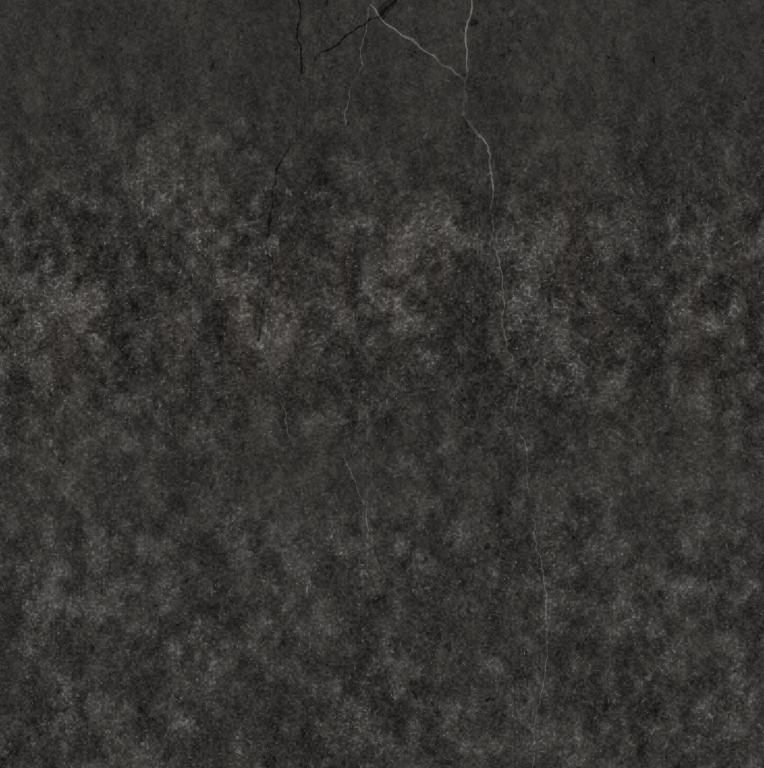
This texture is drawn by a Shadertoy shader. Its source:

```glsl
// Dark weathered concrete: soft vertical stains, mottled worn patches and fine
// grain are summed into one tone, then pits, pale grit, a few stones and thin
// wandering cracks are laid over it before a warm grey tint is applied.

const float BASE_TONE = 0.203;
const float STAIN_AMOUNT = 0.085;
const float MOTTLE_AMOUNT = 0.16;
const float WEAR_AMOUNT = 0.045;
const float SPECKLE_AMOUNT = 0.10;
const float GRAIN_AMOUNT = 0.14;
const float GRIT_AMOUNT = 0.14;
const float PIT_AMOUNT = 0.07;
const float CRACK_LIGHT = 0.17;
const float CRACK_DARK = 0.10;
const float CRACK_WANDER = 0.022;
const vec3 SHADOW_TINT = vec3(1.04, 1.0, 0.95);
const vec3 LIGHT_TINT = vec3(1.01, 1.0, 0.975);
const vec3 RUST_TINT = vec3(1.025, 0.995, 0.975);

const int MAIN_COUNT = 9;
const vec2 MAIN_CRACK[MAIN_COUNT] = vec2[MAIN_COUNT](
    vec2(0.612, 1.01), vec2(0.603, 0.90), vec2(0.606, 0.85),
    vec2(0.635, 0.80), vec2(0.657, 0.57), vec2(0.681, 0.41),
    vec2(0.716, 0.19), vec2(0.710, 0.10), vec2(0.687, -0.01));

const int DARK_COUNT = 5;
const vec2 DARK_CRACK[DARK_COUNT] = vec2[DARK_COUNT](
    vec2(0.386, 1.01), vec2(0.391, 0.88), vec2(0.380, 0.83),
    vec2(0.354, 0.74), vec2(0.337, 0.56));

float hash(vec2 p) {
    return fract(sin(dot(p, vec2(12.9898, 78.233))) * 43758.5453);
}

float noise(vec2 p) {
    vec2 i = floor(p), f = fract(p);
    f = f * f * (3.0 - 2.0 * f);
    return mix(mix(hash(i), hash(i + vec2(1, 0)), f.x),
               mix(hash(i + vec2(0, 1)), hash(i + vec2(1, 1)), f.x), f.y);
}

// Fractal noise centred on zero
float fbm(vec2 p) {
    float sum = 0.0, amp = 0.5;
    for (int i = 0; i < 5; i++) {
        sum += amp * (noise(p) - 0.5);
        p = mat2(1.6, 1.2, -1.2, 1.6) * p + 17.3;
        amp *= 0.55;
    }
    return sum;
}

// One soft spot per occupied grid cell, with random size and strength
float spots(vec2 p, float scale, float share, float maxRadius, float seed, float px) {
    vec2 cell = floor(p * scale), id = cell + seed;
    vec2 centre = 0.3 + 0.4 * vec2(hash(id + 3.1), hash(id + 7.7));
    vec2 offset = fract(p * scale) - centre;
    offset.x += 0.3 * offset.y * (hash(id + 5.3) - 0.5);
    float radius = maxRadius * mix(0.4, 1.0, hash(id + 1.9));
    float soft = px * scale;
    float mask = 1.0 - smoothstep(radius - 0.5 * soft, radius + 0.5 * soft, length(offset));
    return mask * step(hash(id), share) * mix(0.3, 1.0, hash(id + 9.4));
}

float segment(vec2 p, vec2 a, vec2 b) {
    vec2 ab = b - a;
    return length(p - a - ab * clamp(dot(p - a, ab) / dot(ab, ab), 0.0, 1.0));
}

float stroke(float d, float width, float px) {
    return 1.0 - smoothstep(width - 0.6 * px, width + 0.8 * px, d);
}

void mainImage(out vec4 fragColor, in vec2 fragCoord) {
    float px = 1.0 / iResolution.y;
    vec2 p = fragCoord * px;

    // Height bands: dark top, worn middle, a darker belt below it
    float lower = 1.0 - smoothstep(0.68, 0.92, p.y + 0.25 * fbm(p * 5.0));
    float middle = exp(-pow((p.y - 0.62) / 0.14, 2.0));
    float belt = exp(-pow((p.y - 0.38) / 0.07, 2.0));
    float wear = lower * (0.75 + 0.35 * middle - 0.4 * belt);

    // Stains, mottling and grain
    float stain = 0.75 * fbm(p * vec2(11.0, 2.5) + 4.0) + 0.6 * fbm(p * vec2(60.0, 9.0));
    float mottle = fbm(p * vec2(48.0, 38.0) + 9.0);
    float patches = smoothstep(-0.06, 0.22, 0.8 * fbm(p * vec2(22.0, 13.0) + 31.0) + 0.7 * mottle);
    float fine = 0.65 * noise(p * 370.0) + 0.35 * noise(p * 190.0 + 50.0);
    float grain = fine - 0.5;
    float speckle = smoothstep(0.52, 0.85, 0.7 * noise(p * 280.0 + 90.0) + 0.3 * fine);
    float tone = BASE_TONE + STAIN_AMOUNT * stain + 0.012 * (wear - 0.5);
    tone += MOTTLE_AMOUNT * mottle * (0.4 + 0.6 * wear);
    tone += WEAR_AMOUNT * (patches - 0.3) * wear;
    tone += SPECKLE_AMOUNT * speckle * (0.2 + 0.8 * patches * wear);
    tone += GRAIN_AMOUNT * grain * (0.65 + 0.45 * wear);

    // Grit and pits at several sizes, then rare larger stones
    vec2 rough = p + 0.006 * vec2(noise(p * 150.0), noise(p * 150.0 + 8.0));
    for (int i = 0; i < 3; i++) {
        float k = float(i), scale = 190.0 / pow(1.75, k);
        float share = 0.22 / (1.0 + 2.0 * k);
        tone += GRIT_AMOUNT * (0.35 + 0.65 * wear) * spots(rough, scale, share, 0.27 - 0.04 * k, 20.0 + k, px);
        tone -= PIT_AMOUNT * spots(rough * vec2(1.0, 0.75), scale, 0.7 * share, 0.26, 60.0 + k, px);
    }
    tone += 0.10 * spots(rough, 26.0, 0.03, 0.15, 91.0, px);
    float stone = max(abs(p.x - 0.363) + 0.45 * (p.y - 0.368), 0.346 - p.y + 0.3 * (0.363 - p.x));
    tone += 0.035 * stroke(stone + 0.008 * mottle, 0.012, px);

    // Cracks share one wandering offset and fade in and out along their length
    vec2 q = p + CRACK_WANDER * vec2(fbm(p * 22.0 + 2.0), fbm(p * 22.0 + 40.0));
    q += 0.004 * (vec2(noise(p * 95.0 + 6.0), noise(p * 95.0 + 70.0)) - 0.5);
    float mainLine = 1.0, darkLine = 1.0;
    for (int i = 0; i < MAIN_COUNT - 1; i++)
        mainLine = min(mainLine, segment(q, MAIN_CRACK[i], MAIN_CRACK[i + 1]));
    for (int i = 0; i < DARK_COUNT - 1; i++)
        darkLine = min(darkLine, segment(q, DARK_CRACK[i], DARK_CRACK[i + 1]));
    float branch = min(segment(q, vec2(0.482, 0.995), vec2(0.548, 0.935)),
                       segment(q, vec2(0.548, 0.935), vec2(0.603, 0.90)));
    float faint = min(segment(q, vec2(0.480, 0.99), vec2(0.452, 0.84)),
                      segment(q, vec2(0.449, 0.415), vec2(0.482, 0.31)));
    faint = min(faint, segment(q, vec2(0.362, 0.475), vec2(0.380, 0.425)));
    float hair = min(segment(q, vec2(0.380, 0.425), vec2(0.408, 0.30)),
                     segment(q, vec2(0.408, 0.30), vec2(0.388, 0.0)));
    float darkArm = segment(q, vec2(0.515, 1.0), vec2(0.405, 0.92));
    float breaks = smoothstep(0.15, 0.6, noise(p * 38.0 + 12.0));
    float high = smoothstep(0.5, 0.85, p.y);
    tone -= CRACK_DARK * stroke(min(darkLine, darkArm), 0.0012, px) * mix(0.4, 1.0, high) * breaks;
    tone -= 0.07 * stroke(segment(q, vec2(0.498, 0.985), vec2(0.51, 1.0)), 0.007, px);
    float light = stroke(mainLine, 0.0007 + 0.0006 * high, px) * mix(0.6, 1.0, high);
    light = max(light, stroke(branch, 0.0014, px));
    light = max(light, 0.65 * stroke(faint, 0.0009, px));
    light = max(light, 0.22 * stroke(hair, 0.0008, px));
    tone += CRACK_LIGHT * light * (0.4 + 0.6 * breaks);
    tone += 0.04 * exp(-mainLine * 130.0) * high * breaks;

    // Warm shadows, neutral highlights, a rusty hint in the worn middle
    tone = clamp(tone, 0.08, 0.55);
    vec3 tint = mix(SHADOW_TINT, LIGHT_TINT, smoothstep(0.18, 0.34, tone));
    tint *= mix(vec3(1.0), RUST_TINT, middle * smoothstep(-0.1, 0.2, stain));
    fragColor = vec4(tone * tint, 1.0);
}
```
